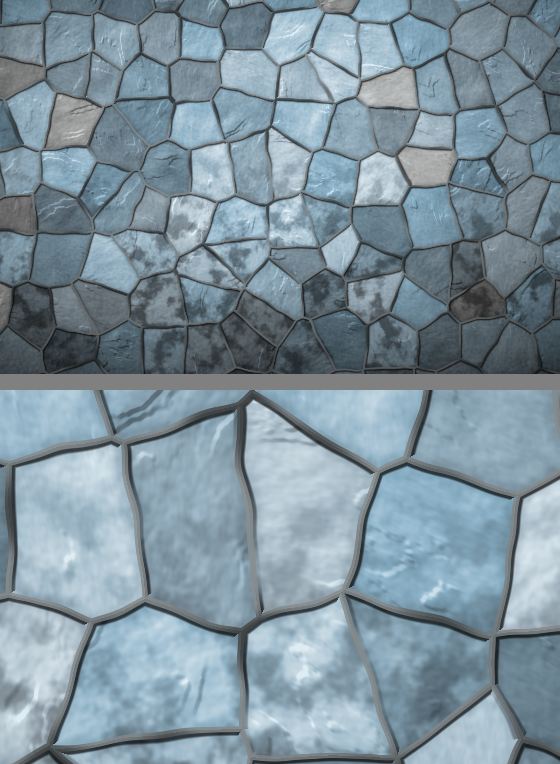
Top: the whole. Bottom: its middle third, enlarged.
Reproduce this texture procedurally as a WebGL 1 fragment shader.

```glsl
precision highp float;
// Blue-grey slate paving: irregular Voronoi slabs with thin, partly shadowed
// joints. Each slab gets its own tone, tint and rotated cleft relief, lit from
// the upper left; a broad pool of light fades into dark corners.
uniform vec2 u_resolution;

const float ROWS = 8.3;

vec2 hash2(vec2 p) {
  vec3 q = fract(vec3(p.xyx) * vec3(0.1031, 0.1030, 0.0973));
  q += dot(q, q.yzx + 33.33);
  return fract((q.xx + q.yz) * q.zy);
}

float gradientNoise(vec2 p) {
  vec2 i = floor(p), f = fract(p);
  vec2 u = f * f * f * (f * (f * 6.0 - 15.0) + 10.0);
  vec2 o = vec2(0.0, 1.0);
  float a = dot(hash2(i) * 2.0 - 1.0, f);
  float b = dot(hash2(i + o.yx) * 2.0 - 1.0, f - o.yx);
  float c = dot(hash2(i + o.xy) * 2.0 - 1.0, f - o.xy);
  float d = dot(hash2(i + o.yy) * 2.0 - 1.0, f - o.yy);
  return mix(mix(a, b, u.x), mix(c, d, u.x), u.y);
}

float fbm(vec2 p) {
  float sum = 0.0, amp = 0.5;
  for (int i = 0; i < 4; i++) {
    sum += amp * gradientNoise(p);
    p = mat2(1.6, 1.2, -1.2, 1.6) * p + 7.3;
    amp *= 0.55;
  }
  return sum;
}

// Slate surface: fine grain plus sparse, sharp ledges where layers split off
float cleftHeight(vec2 q) {
  float grain = fbm(q * vec2(2.2, 4.0));
  float layer = gradientNoise(q * vec2(0.9, 1.9) + 4.0) + 0.3 * grain;
  float sparse = smoothstep(-0.08, 0.3, gradientNoise(q * 1.3 + 31.0));
  float ledge = smoothstep(-0.025, 0.025, layer)
              + smoothstep(-0.02, 0.02, layer - 0.17);
  return 0.55 * grain + 0.42 * ledge * sparse;
}

// Nearest slab: cell id, distance to its border, direction across that border
void findSlab(vec2 p, out vec2 id, out float border, out vec2 across) {
  vec2 cell = floor(p), nearest = vec2(0.0);
  float best = 100.0;
  for (int y = -1; y <= 1; y++) {
    for (int x = -1; x <= 1; x++) {
      vec2 c = cell + vec2(float(x), float(y));
      vec2 r = c + 0.1 + 0.8 * hash2(c) - p;
      if (dot(r, r) < best) {
        best = dot(r, r);
        nearest = r;
        id = c;
      }
    }
  }
  border = 100.0;
  across = vec2(0.0, 1.0);
  for (int y = -2; y <= 2; y++) {
    for (int x = -2; x <= 2; x++) {
      vec2 c = id + vec2(float(x), float(y));
      vec2 r = c + 0.1 + 0.8 * hash2(c) - p;
      vec2 gap = r - nearest;
      if (dot(gap, gap) > 0.0001) {
        float d = dot(0.5 * (r + nearest), normalize(gap));
        if (d < border) {
          border = d;
          across = normalize(gap);
        }
      }
    }
  }
}

void main() {
  vec2 uv = gl_FragCoord.xy / u_resolution;
  vec2 p = gl_FragCoord.xy / u_resolution.y * ROWS + 20.0;
  float pixel = ROWS / u_resolution.y;
  vec2 wobble = vec2(gradientNoise(p * 2.5), gradientNoise(p * 2.5 + 50.0));

  vec2 id, across;
  float border;
  findSlab(p + 0.06 * wobble, id, border, across);
  vec2 rnd = hash2(id + 71.0), rnd2 = hash2(id + 143.0);

  // Pool of light
  vec2 away = (uv - vec2(0.46, 0.62)) * vec2(1.0, 1.1);
  float light = max(0.70 - 0.75 * dot(away, away), 0.12);

  // Relief in the slab's own direction
  float angle = 6.283 * rnd.y;
  mat2 turn = mat2(cos(angle), sin(angle), -sin(angle), cos(angle));
  vec2 q = turn * p + rnd * 40.0;
  vec2 toLight = turn * vec2(-0.024, 0.03);
  float relief = cleftHeight(q) - cleftHeight(q + toLight);

  // Slab tone: random shade, cloudy patches, relief, stains low down
  float cloud = fbm(p * 1.6 + rnd * 9.0);
  float stain = smoothstep(0.02, 0.3, fbm(q * 2.3 + 12.0) + 0.1)
              * step(0.6, rnd2.x) * smoothstep(0.75, 0.2, uv.y);
  float tone = light * (1.0 + 0.5 * (rnd.x - 0.5) + 0.28 * cloud)
             + (0.15 + 0.5 * light) * clamp(relief, -0.45, 0.35)
             + 0.05 * gradientNoise(p * 14.0);
  tone *= 1.0 - 0.45 * stain;
  tone *= mix(0.9, 1.0, smoothstep(0.02, 0.12, border));
  tone = clamp(tone, 0.06, 0.92);

  // Tint: steel blue to grey, with a few warm slabs
  vec3 tint = mix(vec3(0.81, 1.04, 1.17), vec3(0.93, 1.02, 1.08),
                  clamp(rnd2.y + 0.4 * cloud + 0.25 * (0.5 - uv.y), 0.0, 1.0));
  tint = mix(tint, vec3(1.02, 1.0, 0.97), 0.75 * step(0.93, rnd2.y));
  tint = mix(tint, vec3(0.95, 1.01, 1.04), smoothstep(0.62, 0.95, tone));
  vec3 color = tone * tint;

  // Joints: pale grout, with a broken dark shadow under the lit edges
  float patches = gradientNoise(p * 1.4 + 90.0);
  float facing = dot(across, normalize(vec2(-0.5, 0.8)));
  float shadow = smoothstep(-0.3, 0.5, facing + 1.2 * patches);
  float shadowBand = 1.0 - smoothstep(0.045 - pixel, 0.05 + pixel, border);
  color *= 1.0 - 0.68 * shadow * shadowBand;
  float groutTone = (0.17 + 0.55 * light) * (1.0 - 0.5 * smoothstep(-0.1, 0.3, patches));
  float grout = 1.0 - smoothstep(0.022 - 0.6 * pixel, 0.022 + 0.6 * pixel, border);
  color = mix(color, groutTone * vec3(0.97, 1.01, 1.02), 0.85 * grout);

  gl_FragColor = vec4(color, 1.0);
}
```
